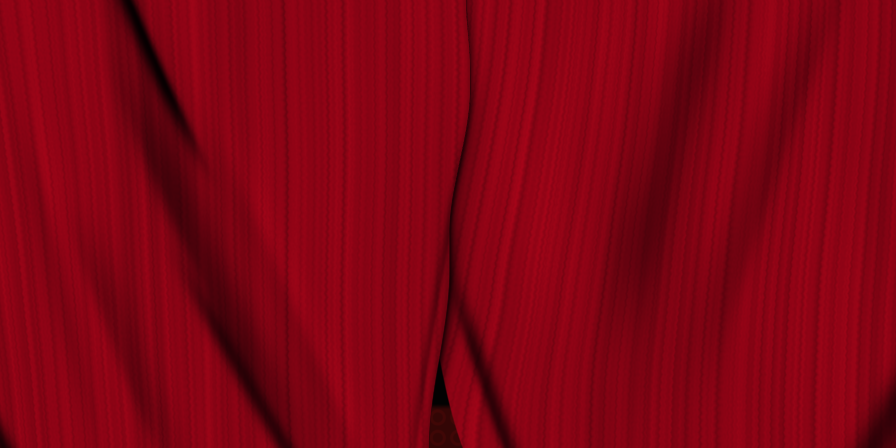
Reproduce this texture procedurally as a WebGL 1 fragment shader.

```glsl
precision highp float;
// Draped red curtains with ribbed, zigzag-knit cloth, parting at the lower centre.
uniform vec2 u_resolution;

#define CLOTH vec3(0.55, 0.013, 0.08)
#define FLOOR vec3(0.2, 0.022, 0.02)
#define RIB_FREQ 36.0
#define RIB_DEPTH 0.12
#define KNIT_ROWS 58.0
#define KNIT_SWAY 0.003
#define GRAIN 0.035
#define FOLD_DEPTH 0.78
#define GAP_TOP 0.2
#define GAP_WIDTH 0.075

float hash(vec2 p) {
  p = fract(p * vec2(0.1031, 0.1137));
  p += dot(p, p.yx + 33.33);
  return fract((p.x + p.y) * p.x * 7.31);
}

vec2 gradient(vec2 cell) {
  float angle = 6.2832 * hash(cell);
  return vec2(cos(angle), sin(angle));
}

// Gradient noise, roughly -0.7 to 0.7
float noise(vec2 p) {
  vec2 i = floor(p), f = fract(p);
  vec2 w = f * f * f * (f * (f * 6.0 - 15.0) + 10.0);
  float a = dot(gradient(i), f);
  float b = dot(gradient(i + vec2(1, 0)), f - vec2(1, 0));
  float c = dot(gradient(i + vec2(0, 1)), f - vec2(0, 1));
  float d = dot(gradient(i + vec2(1, 1)), f - vec2(1, 1));
  return mix(mix(a, b, w.x), mix(c, d, w.x), w.y);
}

// Bowed crease from top to bottom; softness gives its left and right widths
float fold(vec2 p, vec2 top, vec2 bottom, float bow, vec2 softness) {
  float t = (p.y - top.y) / (bottom.y - top.y);
  float d = p.x - mix(top.x, bottom.x, t) - 4.0 * bow * t * (1.0 - t);
  float width = d < 0.0 ? softness.x : softness.y;
  float ends = smoothstep(0.0, 0.35, t) * (1.0 - smoothstep(0.6, 1.0, t));
  return ends * exp(-d * d / (width * width));
}

// Darkening factor of a crease
float crease(vec2 p, vec2 top, vec2 bottom, float bow, vec2 softness, float depth) {
  return 1.0 - FOLD_DEPTH * depth * fold(p, top, bottom, bow, softness);
}

// Inner hem of the left curtain
float seamX(float y) {
  return 1.004 + 0.046 * smoothstep(0.48, 0.8, y)
       - 0.046 * (1.0 - smoothstep(0.0, 0.4, y)) - 0.009 * smoothstep(0.85, 1.0, y);
}

// Cloth brightness from ribs, zigzag stitches and grain
float weave(vec2 p, float side) {
  float y = p.y;
  float left = p.x + 0.13 * (y - 0.5) * exp(-2.5 * p.x)
             + 0.01 * sin(y * 4.0 + 1.0) * smoothstep(0.3, 0.9, p.x);
  float right = p.x - 0.15 * smoothstep(0.1, 1.1, y) * exp(-1.1 * max(p.x - 1.0, 0.0))
              + 0.05 * (1.0 - smoothstep(0.0, 0.35, y)) * exp(-4.0 * abs(p.x - 1.0));
  float s = mix(left, right, side) + 0.004 * noise(p * vec2(5.0, 4.0));
  float zigzag = abs(fract(y * KNIT_ROWS) - 0.5) * 2.0 - 0.5;
  float knit = s + KNIT_SWAY * zigzag;
  float ribs = 0.7 * noise(vec2(s * RIB_FREQ, 3.5 + side * 9.0))
             + noise(vec2(knit * RIB_FREQ * 2.1, 17.5))
             + 0.7 * noise(vec2(knit * RIB_FREQ * 4.3, 29.5));
  float phase = knit * RIB_FREQ * 0.9 + 0.6 * noise(vec2(s * 9.0, 5.5));
  float stitch = pow(0.5 + 0.5 * cos(6.2832 * phase), 10.0);
  float grain = noise(p * vec2(190.0, 150.0));
  return 1.0 + RIB_DEPTH * ribs - 0.1 * stitch + GRAIN * grain;
}

float leftShade(vec2 p) {
  float s = crease(p, vec2(0.21, 1.2), vec2(0.49, 0.56), -0.012, vec2(0.025, 0.014), 1.2);
  s *= crease(p, vec2(0.2, 1.3), vec2(0.46, 0.35), -0.01, vec2(0.05, 0.07), 0.25);
  s *= crease(p, vec2(0.23, 0.95), vec2(0.77, -0.2), -0.035, vec2(0.03, 0.07), 0.58);
  s *= crease(p, vec2(0.36, 0.5), vec2(0.82, -0.3), -0.01, vec2(0.025, 0.022), 0.8);
  s *= crease(p, vec2(0.14, 0.6), vec2(0.45, -0.2), -0.015, vec2(0.025, 0.055), 0.35);
  s *= crease(p, vec2(0.4, 0.87), vec2(0.87, -0.25), 0.01, vec2(0.055, 0.025), 0.18);
  s *= crease(p, vec2(-0.09, 0.19), vec2(0.1, -0.18), 0.0, vec2(0.035, 0.025), 1.0);
  s *= crease(p, vec2(0.02, 0.95), vec2(0.25, -0.1), -0.02, vec2(0.03, 0.02), 0.18);
  s += 0.08 * fold(p, vec2(0.0, 0.95), vec2(0.38, -0.1), -0.02, vec2(0.03, 0.045));
  s += 0.07 * fold(p, vec2(0.42, 0.85), vec2(0.9, -0.2), 0.0, vec2(0.02, 0.045));
  // Turned hem beside the opening
  float hem = seamX(p.y) - p.x;
  s *= crease(p, vec2(1.055, 0.75), vec2(0.9, -0.2), -0.012, vec2(0.012, 0.006), 0.4);
  return s * (1.0 - 0.22 * exp(-hem * hem / 0.0001));
}

float rightShade(vec2 p) {
  float s = crease(p, vec2(1.66, 1.2), vec2(1.36, 0.12), -0.015, vec2(0.07, 0.05), 0.42);
  s *= crease(p, vec2(1.94, 1.2), vec2(1.55, 0.05), -0.025, vec2(0.06, 0.03), 0.3);
  s *= crease(p, vec2(1.5, 0.7), vec2(1.38, -0.2), -0.01, vec2(0.07, 0.04), 0.16);
  s *= crease(p, vec2(0.99, 0.45), vec2(1.23, -0.25), -0.012, vec2(0.016, 0.024), 0.85);
  s *= crease(p, vec2(2.1, 0.28), vec2(1.83, -0.22), 0.0, vec2(0.045, 0.06), 0.8);
  s += 0.05 * fold(p, vec2(1.36, 1.1), vec2(1.16, 0.05), -0.04, vec2(0.06, 0.09));
  s += 0.05 * fold(p, vec2(1.78, 1.1), vec2(1.5, 0.1), -0.02, vec2(0.035, 0.035));
  // Shadow cast by the overlapping left curtain
  float d = max(p.x - seamX(p.y), 0.0);
  float depth = mix(0.5, 0.85, smoothstep(0.9, 0.6, p.y));
  return s * (1.0 - depth * exp(-d / 0.014));
}

void main() {
  vec2 p = gl_FragCoord.xy / u_resolution.y;
  float blur = 1.0 / u_resolution.y;
  float seam = seamX(p.y);
  float side = smoothstep(-blur, blur, p.x - seam);
  float shade = mix(leftShade(p), rightShade(p), side);
  shade *= 1.0 + 0.07 * noise(p * vec2(5.0, 1.6) + vec2(p.y * 1.2, 4.0));
  vec3 color = CLOTH * max(shade * weave(p, side), 0.03);

  // Dark backdrop and faintly ringed floor inside the parted hem
  float gap = GAP_WIDTH * max(1.0 - p.y / GAP_TOP, 0.0);
  float opening = side * (1.0 - smoothstep(-blur, blur, p.x - seam - gap));
  vec2 tile = fract(p * 22.0) - 0.5;
  float ring = 1.0 - smoothstep(0.03, 0.12, abs(length(tile) - 0.32));
  vec3 inside = mix(FLOOR * (1.0 + 0.25 * ring), vec3(0.006), smoothstep(0.085, 0.1, p.y));
  gl_FragColor = vec4(mix(color, inside, opening), 1.0);
}
```
